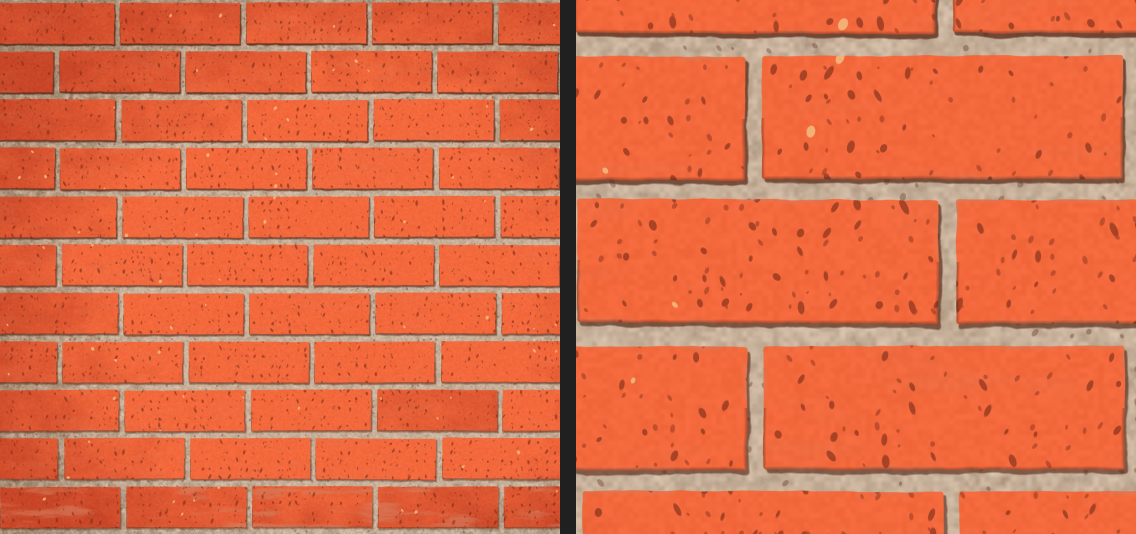
Left: the whole. Right: its middle third, enlarged.
A Shadertoy shader for this texture:

```glsl
// Running-bond wall of smooth orange bricks with pale, gritty mortar joints.
// Each brick is a slightly tilted rounded box; hashed cells scatter pits and
// grit, value noise mottles the clay, and a soft pool of light falls on it all.

// Layout, in units of canvas height
const vec2 PITCH = vec2(0.2361, 0.0906);    // brick plus joint
const vec2 JOINT = vec2(0.0107, 0.0134);    // mortar widths
const float TOP_OFFSET = 0.0014;
const float FIRST_JOINT = 0.2193;           // first upright joint of top row
const float ROW_DRIFT = 0.0011;             // sideways creep per course
const float ODD_SHIFT = 0.0030;
const float CORNER = 0.0018;
const float EDGE_WOBBLE = 0.0016;
const float PLACE_JITTER = 0.0018;
const float TILT = 0.012;
const vec2 SHADOW_OFFSET = vec2(0.0016, 0.0026);

// Light pool
const vec2 LIGHT_CENTER = vec2(0.64, 0.43);
const float LIGHT_INNER = 0.24;
const float LIGHT_OUTER = 0.82;

// Colours
const vec3 CLAY_LIT = vec3(0.955, 0.410, 0.235);
const vec3 CLAY_SHADE = vec3(0.785, 0.275, 0.155);
const vec3 CHALK = vec3(0.83, 0.50, 0.38);
const vec3 PIT = vec3(0.50, 0.18, 0.10);
const vec3 GRIT = vec3(0.95, 0.72, 0.49);
const vec3 MORTAR_LIT = vec3(0.78, 0.69, 0.60);
const vec3 MORTAR_SHADE = vec3(0.63, 0.53, 0.44);
const vec3 SHADOW = vec3(0.34, 0.16, 0.10);

float hash(vec2 p) {
    vec3 q = fract(p.xyx * vec3(0.1031, 0.1030, 0.0973));
    q += dot(q, q.yzx + 33.33);
    return fract((q.x + q.y) * q.z);
}

float noise(vec2 p) {
    vec2 i = floor(p), f = fract(p);
    f = f * f * (3.0 - 2.0 * f);
    return mix(mix(hash(i), hash(i + vec2(1, 0)), f.x),
               mix(hash(i + vec2(0, 1)), hash(i + vec2(1, 1)), f.x), f.y);
}

float fbm(vec2 p) {
    float sum = 0.0, amp = 0.5;
    for (int i = 0; i < 4; i++) {
        sum += amp * noise(p);
        p = p * 2.03 + 17.3;
        amp *= 0.5;
    }
    return sum / 0.9375;
}

float roundBox(vec2 p, vec2 halfSize) {
    vec2 d = abs(p) - halfSize + CORNER;
    return length(max(d, 0.0)) + min(max(d.x, d.y), 0.0) - CORNER;
}

// One randomly sized, stretched dot in some of the cells of a grid
float specks(vec2 p, float cells, float chance, float radius, float stretch, float px) {
    vec2 g = p * cells, id = floor(g) + cells;
    vec2 center = 0.3 + 0.4 * vec2(hash(id + 3.1), hash(id + 7.7));
    vec2 d = fract(g) - center;
    d.x += d.y * (hash(id + 5.3) - 0.5);
    d.y /= 1.0 + stretch * hash(id + 9.2);
    float r = radius * mix(0.45, 1.0, hash(id + 1.9));
    float soft = px * cells * 0.7;
    return step(hash(id), chance) * (1.0 - smoothstep(r - soft, r + soft, length(d)));
}

void mainImage(out vec4 fragColor, in vec2 fragCoord) {
    float px = 1.0 / iResolution.y;
    vec2 p = fragCoord * px;

    // Courses counted from the top; odd ones shifted by half a brick
    float down = 1.0 - p.y + TOP_OFFSET;
    float row = floor(down / PITCH.y);
    float odd = mod(row, 2.0);
    float along = p.x - FIRST_JOINT - ROW_DRIFT * row + odd * (0.5 * PITCH.x - ODD_SHIFT);
    float col = floor(along / PITCH.x);
    vec2 id = vec2(col + 11.0, row + 23.0);
    vec2 local = vec2(along, down) - (vec2(col, row) + 0.5) * PITCH;

    // Hand-laid irregularity
    local += PLACE_JITTER * (vec2(hash(id + 0.3), hash(id + 40.7)) - 0.5);
    local.y += local.x * TILT * (hash(id + 80.1) - 0.5);
    vec2 wobble = EDGE_WOBBLE * (vec2(fbm(p * 70.0), fbm(p * 70.0 + 31.0)) - 0.5);
    vec2 halfSize = 0.5 * (PITCH - JOINT);
    float d = roundBox(local + wobble, halfSize);
    float dShadow = roundBox(local + 2.0 * wobble - SHADOW_OFFSET, halfSize);
    float brick = 1.0 - smoothstep(-0.8 * px, 0.8 * px, d);
    float shadow = 1.0 - smoothstep(-px, 1.5 * px, dShadow);

    float light = 1.0 - smoothstep(LIGHT_INNER, LIGHT_OUTER, length(p - LIGHT_CENTER));
    float mottle = fbm(p * vec2(22.0, 30.0)) - 0.5;
    float grain = noise(p * 310.0) - 0.5;

    // Mortar: sandy grain, small holes, cast shadow under each brick
    float sand = fbm(p * 120.0 + 9.0) - 0.5;
    vec3 mortar = mix(MORTAR_SHADE, MORTAR_LIT, clamp(light * 1.1 + 0.1 + sand, 0.0, 1.0));
    mortar += 0.10 * grain + 0.12 * sand;
    mortar = mix(mortar, SHADOW, 0.35 * specks(p, 95.0, 0.16, 0.20, 0.5, px));
    mortar = mix(mortar, SHADOW, shadow * mix(0.45, 0.95, p.y));

    // Clay: uneven firing, dull lowest course, pale streaks and worn rims
    float lowCourse = step(9.5, row);
    float firing = light * 1.2 + 0.08 + 0.35 * (hash(id) - 0.5) + 0.6 * mottle - 0.45 * lowCourse;
    firing -= 0.55 * step(0.95, hash(id + 61.0));
    vec3 clay = mix(CLAY_SHADE, CLAY_LIT, clamp(firing, 0.0, 1.0)) + 0.035 * grain;
    float streak = smoothstep(0.50, 0.80, fbm(p * vec2(14.0, 75.0) + 4.0));
    float rim = smoothstep(-0.004, 0.0, d) * smoothstep(0.52, 0.75, noise(p * 35.0));
    clay = mix(clay, CHALK, clamp(streak * mix(0.10, 0.6, lowCourse) + 0.4 * rim, 0.0, 1.0));

    // Pits and grit in the clay
    float pits = max(specks(p, 62.0, 0.36, 0.15, 1.2, px), 0.7 * specks(p + 0.37, 93.0, 0.22, 0.15, 0.8, px));
    clay = mix(clay, PIT, 0.65 * pits);
    clay = mix(clay, GRIT, 0.9 * specks(p + 0.71, 46.0, 0.035, 0.14, 0.5, px));
    clay *= 1.0 - 0.25 * smoothstep(-0.0025, 0.0, d) * step(0.0, local.y);

    fragColor = vec4(clamp(mix(mortar, clay, brick), 0.0, 1.0), 1.0);
}
```
